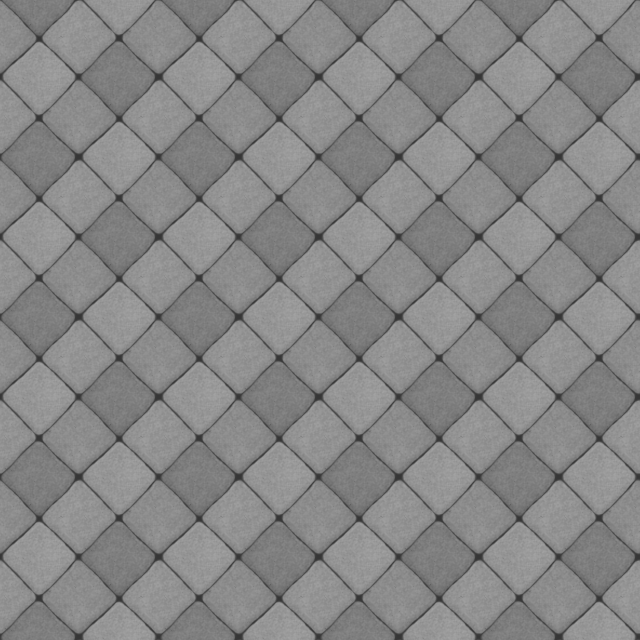
Write a Shadertoy shader that draws this texture.

```glsl
#define REPEATS 8.0                // diamonds across and down
#define OFFSET vec2(-0.012, 0.027) // grid shift, in diamonds
#define JOINT 0.013                // half joint width, in tile sides
#define CORNER 0.11                // corner radius of a tile
#define WOBBLE 0.021               // raggedness of the tile edges
#define BOW 0.035                  // bending of the joints
#define GRAIN 0.085                // strength of the fine grain
#define MOTTLE 0.045               // strength of the broad stains
#define JOINT_TONE 0.21
#define DARK_TONE 0.492
#define MEDIUM_TONE 0.548
#define LIGHT_TONE 0.596

float hash(vec2 p) {
    return fract(sin(dot(p, vec2(127.1, 311.7))) * 43758.5453);
}

// Value noise that wraps every two tiles
float noise(vec2 tilePos, float freq) {
    vec2 p = tilePos * freq;
    vec2 i = floor(p);
    vec2 f = p - i;
    f = f * f * (3.0 - 2.0 * f);
    float period = 2.0 * freq;
    vec2 a = mod(i, period);
    vec2 b = mod(i + 1.0, period);
    return mix(mix(hash(a), hash(vec2(b.x, a.y)), f.x),
               mix(hash(vec2(a.x, b.y)), hash(b), f.x), f.y);
}

float roundedBox(vec2 p, float halfSize, float radius) {
    vec2 q = abs(p) - halfSize + radius;
    return length(max(q, 0.0)) + min(max(q.x, q.y), 0.0) - radius;
}

void mainImage(out vec4 fragColor, in vec2 fragCoord) {
    // Diagonal grid: one unit is one tile side
    vec2 uv = fragCoord / iResolution.xy * REPEATS - OFFSET;
    vec2 pos = vec2(uv.x + uv.y, uv.x - uv.y);
    float pixel = REPEATS * 1.4142 / iResolution.x;

    // Bent joints
    vec2 bent = pos + BOW * (vec2(noise(pos + 0.23, 3.0), noise(pos + 0.71, 3.0)) - 0.5);
    vec2 local = fract(bent) - 0.5;
    vec2 parity = mod(floor(bent), 2.0);

    // Four tones alternate along both diagonals
    float paleTone = mix(MEDIUM_TONE, LIGHT_TONE, 0.6);
    float tone = mix(mix(DARK_TONE, MEDIUM_TONE, parity.x),
                     mix(paleTone, LIGHT_TONE, parity.x), parity.y);

    // Ragged tile outline
    float ragged = 0.55 * noise(pos, 7.0) + 0.45 * noise(pos, 19.0) - 0.5;
    float dist = roundedBox(local, 0.5 - JOINT, CORNER) + WOBBLE * ragged;

    // Stains, grain and a few pits
    float stains = 0.6 * noise(pos, 3.0) + 0.4 * noise(pos, 8.0) - 0.5;
    float grain = 0.7 * noise(pos, 37.0) + 0.3 * noise(pos, 21.0) - 0.5;
    float pits = smoothstep(0.93, 1.0, noise(pos + 0.37, 21.0));
    tone += MOTTLE * stains + GRAIN * grain - 0.06 * pits;

    // Worn rim: shaded border, with a lit line on the upper sides
    float upward = clamp((local.x - local.y) * 1.5, -1.0, 1.0);
    float rim = smoothstep(-0.13, 0.0, dist);
    float lip = smoothstep(-0.07, -0.035, dist) * smoothstep(0.0, -0.03, dist);
    tone -= rim * (0.045 - 0.02 * upward);
    tone += lip * (0.03 + 0.035 * upward) * noise(pos, 11.0);

    // Joints, filled unevenly
    float soft = max(pixel * 0.8, 0.016);
    float joint = smoothstep(-soft, soft, dist);
    float fill = JOINT_TONE + 0.14 * noise(pos + 0.61, 9.0) * smoothstep(0.04, 0.0, dist);
    tone = mix(tone, fill, joint);

    fragColor = vec4(vec3(tone), 1.0);
}
```
